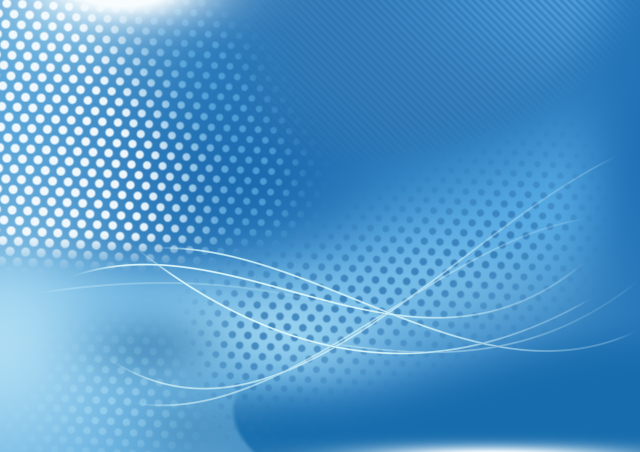
This background is drawn by a Shadertoy shader. Its source:

```glsl
#define DEEP vec3(0.10, 0.41, 0.68)
#define SLATE vec3(0.18, 0.46, 0.70)
#define SKY vec3(0.31, 0.63, 0.85)
#define PALE vec3(0.64, 0.85, 0.95)
#define WHITE vec3(0.97, 0.99, 1.0)
#define PANEL vec3(0.08, 0.42, 0.67)
#define DOT_PITCH vec2(0.0345, 0.0228)
#define DOT_TILT 0.05
#define DOT_SOFTNESS 0.003
#define HATCH_PITCH 0.0125
#define LINE_WIDTH 0.0014
#define STRANDS 7

// Soft elliptical light
float glow(vec2 p, vec2 center, vec2 radius) {
    vec2 d = (p - center) / radius;
    return exp(-dot(d, d));
}

// Staggered lattice of round dots
float dots(vec2 q, float radius, float aa) {
    float c = cos(DOT_TILT), s = sin(DOT_TILT);
    vec2 g = vec2(c * q.x - s * q.y, s * q.x + c * q.y) / DOT_PITCH;
    g.x += 0.5 * mod(floor(g.y), 2.0);
    float d = length((fract(g) - 0.5) * DOT_PITCH);
    float soft = max(aa, DOT_SOFTNESS);
    return 1.0 - smoothstep(radius - soft, radius + soft, d);
}

// Cubic through four evenly spaced heights
float cubic(vec4 h, float t) {
    float a = 3.0 * t, b = a - 1.0, c = a - 2.0, d = a - 3.0;
    return dot(h, vec4(-b * c * d / 6.0, a * c * d / 2.0, -a * b * d / 2.0, a * b * c / 6.0));
}

// Brightness of the flowing strands
float strands(vec2 p, float aspect, float aa) {
    vec3 span[STRANDS] = vec3[](
        vec3(0.23, 1.00, 0.85), vec3(0.10, 0.92, 0.95), vec3(0.20, 0.93, 0.95),
        vec3(0.16, 0.97, 0.7), vec3(0.20, 0.92, 0.6), vec3(0.50, 1.00, 0.4),
        vec3(0.05, 0.55, 0.3));
    vec4 height[STRANDS] = vec4[](
        vec4(0.450, 0.376, 0.244, 0.271), vec4(0.382, 0.386, 0.299, 0.428),
        vec4(0.465, 0.264, 0.223, 0.345), vec4(0.216, 0.170, 0.404, 0.659),
        vec4(0.111, 0.175, 0.376, 0.517), vec4(0.244, 0.221, 0.253, 0.382),
        vec4(0.350, 0.373, 0.363, 0.310));
    float light = 0.0;
    for (int i = 0; i < STRANDS; i++) {
        float len = span[i].y - span[i].x;
        float t = (p.x - span[i].x) / len;
        float y = cubic(height[i], t);
        float slope = (cubic(height[i], t + 0.01) - y) / (0.01 * len * aspect);
        float d = abs(p.y - y) / sqrt(1.0 + slope * slope);
        float fade = smoothstep(0.0, 0.12, t) * (1.0 - smoothstep(0.5, 0.95, t) * 0.7);
        fade *= 1.0 - smoothstep(0.94, 1.0, t);
        float core = 1.0 - smoothstep(LINE_WIDTH - aa * 0.5, LINE_WIDTH + aa, d);
        light = max(light, span[i].z * fade * core);
    }
    return light;
}

// Broad colour fields
vec3 backdrop(vec2 p, float hatch) {
    vec3 col = mix(DEEP, SKY, 0.25);
    float lowerLeft = (1.0 - smoothstep(0.32, 0.46, p.x)) * (1.0 - smoothstep(0.34, 0.47, p.y));
    col = mix(col, mix(SKY, PALE, 0.25), lowerLeft);

    // Rising band of light
    float offset = p.y - 0.28 - 0.55 * (p.x - 0.4);
    float band = exp(-offset * offset / 0.036) * smoothstep(0.25, 0.45, p.x);
    col = mix(col, SKY * 1.04, band * (1.0 - 0.8 * smoothstep(0.85, 1.0, p.x)));
    col = mix(col, PALE, 0.85 * glow(p, vec2(0.43, 0.27), vec2(0.19, 0.13)));
    col = mix(col, PALE, 0.4 * glow(p, vec2(0.7, 0.36), vec2(0.2, 0.13)));

    // Hatched dome
    float dome = length((p - vec2(0.5, 1.05)) / vec2(0.5, 0.42));
    float inside = (1.0 - smoothstep(0.8, 1.06, dome)) * smoothstep(0.32, 0.5, p.x);
    float corner = glow(p, vec2(0.9, 1.05), vec2(0.25, 0.22));
    col = mix(col, SLATE, inside);
    col += inside * (0.07 * corner + (0.09 * corner + 0.03) * hatch) * vec3(0.7, 0.9, 0.9);
    col = mix(col, DEEP * 1.04, 0.75 * glow(p, vec2(1.02, 0.66), vec2(0.08, 0.28)));

    // Left side: shadow behind the dots and washes
    col = mix(col, DEEP, 0.85 * glow(p, vec2(0.37, 0.6), vec2(0.18, 0.16)));
    col = mix(col, mix(SKY, PALE, 0.2), 0.8 * glow(p, vec2(0.0, 0.72), vec2(0.19, 0.4)));
    col = mix(col, PALE, 0.5 * glow(p, vec2(0.1, 0.95), vec2(0.16, 0.13)));
    col = mix(col, mix(PALE, WHITE, 0.15), 0.95 * glow(p, vec2(0.0, 0.24), vec2(0.17, 0.27)));
    col = mix(col, SKY * 0.86, 0.75 * glow(p, vec2(0.24, 0.23), vec2(0.09, 0.07)));
    col = mix(col, SKY * 0.86, 0.7 * glow(p, vec2(0.32, 0.04), vec2(0.1, 0.1)));
    return col;
}

void mainImage(out vec4 fragColor, in vec2 fragCoord) {
    vec2 p = fragCoord / iResolution.xy;
    vec2 q = fragCoord / iResolution.y;
    float aa = 1.0 / iResolution.y;
    float hatch = 0.5 + 0.5 * sin(6.28318 * (q.x + q.y) * 0.7071 / HATCH_PITCH);
    vec3 col = backdrop(p, hatch);

    // Lower panel with a curved left side
    float rim = 0.362 + 4.0 * (p.y - 0.09) * (p.y - 0.09);
    float top = 0.09 + 0.13 * smoothstep(0.5, 1.0, p.x);
    float panel = smoothstep(rim - 0.003, rim + 0.008, p.x) * (1.0 - smoothstep(top - 0.06, top + 0.09, p.y));
    col = mix(col, PANEL, 0.9 * panel);

    // Bright dots, shrinking and dimming to the right
    float reach = 1.0 - smoothstep(0.05, 0.56, p.x + 0.35 * max(p.y - 0.65, 0.0));
    float lowEdge = p.y - 0.25 * max(p.x - 0.35, 0.0);
    float bright = smoothstep(0.39, 0.49, lowEdge) * smoothstep(0.0, 0.2, reach);
    vec3 dotColor = mix(SKY, WHITE, smoothstep(0.25, 0.8, reach));
    col = mix(col, dotColor, 0.95 * bright * dots(q, mix(0.0068, 0.0098, reach), aa));

    // Dark dots along the band and beside the upper highlight
    float drift = p.y - 0.29 - 0.52 * (p.x - 0.45);
    float dark = exp(-drift * drift / 0.032) * smoothstep(0.25, 0.4, p.x) * (1.0 - smoothstep(0.78, 1.0, p.x));
    dark = max(dark, glow(p, vec2(0.38, 1.0), vec2(0.06, 0.06)));
    col = mix(col, SLATE, 0.78 * dark * dots(q, mix(0.006, 0.0083, dark), aa));

    // Faint dots at the lower left
    float faint = glow(p, vec2(0.16, 0.11), vec2(0.12, 0.12));
    col = mix(col, PALE, 0.65 * faint * dots(q, 0.0082, aa));

    // White highlights at the upper left and lower right
    col = mix(col, WHITE, min(1.0, 1.35 * glow(p, vec2(0.19, 1.03), vec2(0.14, 0.08))));
    col = mix(col, WHITE, min(1.0, 1.2 * glow(p, vec2(0.77, -0.012), vec2(0.21, 0.026))));

    col = mix(col, vec3(0.86, 0.97, 0.98), strands(p, iResolution.x / iResolution.y, aa));
    fragColor = vec4(clamp(col, 0.0, 1.0), 1.0);
}
```
